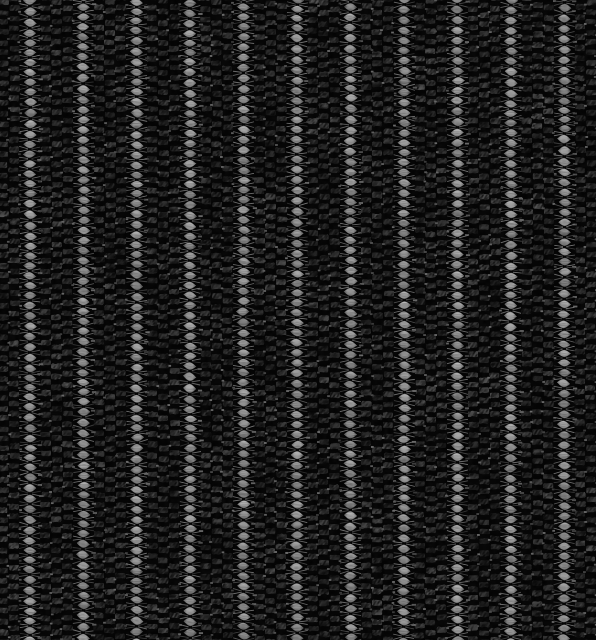
Write a WebGL 2 fragment shader that draws this texture.

```glsl
#version 300 es
precision highp float;
// Black woven webbing: eleven vertical chains of pale lens-shaped stitches, 63 rows high.
// Fine threads fan out from each stitch; three staggered columns of dark, fuzzy
// dashes fill the space between chains. One unit of length is one stitch row.
uniform vec2 u_resolution;
out vec4 outColor;

float hash(vec2 p) {
  vec3 q = fract(vec3(p.xyx) * 0.1031);
  q += dot(q, q.yzx + 33.33);
  return fract((q.x + q.y) * q.z);
}

float noise(vec2 p) {
  vec2 i = floor(p), f = fract(p);
  f = f * f * (3.0 - 2.0 * f);
  return mix(mix(hash(i), hash(i + vec2(1, 0)), f.x),
             mix(hash(i + vec2(0, 1)), hash(i + vec2(1, 1)), f.x), f.y);
}

float boxDistance(vec2 p, vec2 halfSize, float corner) {
  vec2 d = abs(p) - halfSize + corner;
  return length(max(d, 0.0)) + min(max(d.x, d.y), 0.0) - corner;
}

float segmentDistance(vec2 p, vec2 a, vec2 b) {
  vec2 d = b - a;
  return length(p - a - d * clamp(dot(p - a, d) / dot(d, d), 0.0, 1.0));
}

// Coverage of a shape, smoothed over about one pixel.
float cover(float d, float pixel) {
  return 1.0 - smoothstep(-0.6 * pixel, 0.6 * pixel, d);
}

void main() {
  float pixel = 63.0 / u_resolution.y;
  vec2 p = gl_FragCoord.xy * pixel;
  p.x += 0.12 * (noise(vec2(p.x * 0.15, p.y * 0.25)) - 0.5);
  float period = 5.26;
  float across = p.x - 2.95;
  float shade = 0.012 + 0.02 * noise(p * 3.0);

  // Fuzzy dashes: three columns in each gap, alternate columns half a row apart.
  float gap = floor(across / period);
  float lane = (across - gap * period - 1.01) / 1.08;
  float column = floor(lane);
  if (column >= 0.0 && column < 3.0) {
    vec2 id = vec2(gap * 3.0 + column + 50.0, 0.0);
    float y = p.y + 0.5 * mod(column, 2.0) + 0.3 * hash(id);
    y += 0.25 * noise(vec2(id.x * 7.0, p.y * 0.4));
    id.y = floor(y);
    vec2 d = vec2((lane - column - 0.5) * 1.08, fract(y) - 0.5);
    d += 0.16 * (vec2(hash(id + 9.0), hash(id + 21.0)) - 0.5);
    d.y += 0.10 * (noise(p * 4.0) - 0.5);
    float fibre = noise(vec2(p.x * 5.5 - p.y * 3.0, p.y * 3.5 + id.x));
    float patchTone = 0.7 + 0.5 * noise(p * 0.35 + 40.0);
    float tone = (0.05 + 0.19 * fibre) * patchTone * (0.75 + 0.5 * hash(id));
    shade = mix(shade, tone, cover(boxDistance(d, vec2(0.50, 0.27), 0.15), pixel));
  }

  // Small bright ends where dash columns meet, strongest right of each chain.
  float joint = round(lane);
  if (joint >= 0.0 && joint <= 3.0) {
    vec2 id = vec2(gap * 4.0 + joint + 90.0, 0.0);
    float y = p.y + hash(id);
    id.y = floor(y);
    vec2 d = vec2((lane - joint) * 1.08, fract(y) - 0.5);
    d += 0.2 * (vec2(hash(id + 5.0), hash(id + 13.0)) - 0.5);
    float wide = joint < 0.5 ? 0.21 : 0.13;
    float visible = step(joint < 0.5 ? 0.15 : 0.4, hash(id + 31.0));
    float tone = 0.2 + 0.22 * hash(id + 47.0);
    shade = mix(shade, tone, visible * cover(boxDistance(d, vec2(wide, 0.09), 0.05), pixel));
  }

  // Chain of pale stitches, with a slow drift of row height along each chain.
  float chain = round(across / period);
  float y = p.y + 0.6 * hash(vec2(chain + 20.0, 3.0));
  y += 0.35 * noise(vec2(chain * 5.0 + 60.0, p.y * 0.3));
  vec2 stitch = vec2(chain + 20.0, floor(y));
  vec2 d = vec2(across - chain * period, fract(y) - 0.5);
  shade = mix(shade, 0.015, cover(abs(d.x) - 0.72, pixel));

  // Threads spread from the pinch between stitches to both edges.
  vec2 side = stitch + vec2(sign(d.x) * 40.0 + 60.0, sign(d.y) * 80.0 + 100.0);
  vec2 tip = vec2(0.98, 0.20 + 0.16 * hash(side));
  float thread = segmentDistance(abs(d), vec2(0.22, 0.44), tip) - 0.045;
  float threadTone = 0.16 + 0.28 * hash(side + 17.0);
  shade = mix(shade, threadTone, cover(thread, pixel));

  // Stitch body: pointed lens, slightly tilted, with fine lengthwise fibres.
  d.y += d.x * 0.16 * (hash(stitch + 7.0) - 0.2);
  d.x += 0.1 * (hash(stitch + 11.0) - 0.5);
  float lens = abs(d.y) - 0.37 * (1.0 - pow(abs(d.x) / 0.64, 1.7));
  float body = cover(lens * 0.75, pixel);
  float tone = 0.54 + 0.12 * (hash(stitch) - 0.5) + 0.2 * d.y;
  tone += 0.14 * (noise(vec2(d.x * 2.0, d.y * 11.0) + stitch * 13.0) - 0.5);
  tone -= 0.16 * smoothstep(0.25, 0.6, abs(d.x));
  shade = mix(shade, tone, body);

  outColor = vec4(vec3(shade), 1.0);
}
```
